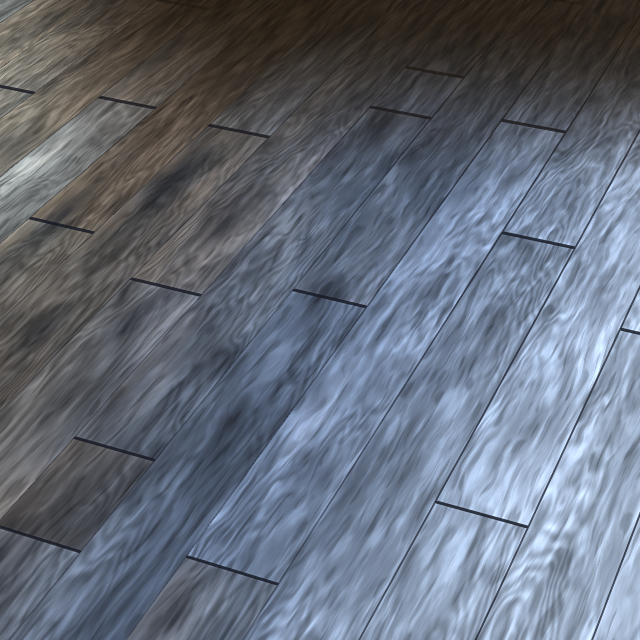
Reproduce this texture procedurally as a three.js fragment shader.

```glsl
// Worn oak floorboards in perspective, lit by a cool sheen from the lower right.
// The canvas is projected onto the floor through two vanishing points; each
// board then gets its own tone, grain, knots and dark gaps.
varying vec2 vUv;

float hash(vec2 p) {
  return fract(sin(dot(p, vec2(41.3, 289.1))) * 4375.85);
}

float noise(vec2 p) {
  vec2 i = floor(p), f = fract(p);
  f = f * f * (3.0 - 2.0 * f);
  return mix(mix(hash(i), hash(i + vec2(1.0, 0.0)), f.x),
             mix(hash(i + vec2(0.0, 1.0)), hash(i + 1.0), f.x), f.y);
}

float fbm(vec2 p) {
  float sum = 0.0, amp = 0.54;
  for (int i = 0; i < 4; i++) {
    sum += amp * noise(p);
    p = p * 2.03 + 7.1;
    amp *= 0.5;
  }
  return sum;
}

// Dark knots, at most one in each stretch of a strip
float knots(float strip, vec2 p, float warp) {
  float dark = 0.0;
  for (int j = -1; j <= 1; j++) {
    vec2 cell = vec2(strip, floor(p.y / 2.2) + float(j));
    float size = 0.45 + 0.75 * hash(cell + 3.7);
    vec2 centre = vec2(0.25 + 0.5 * hash(cell + 1.3),
                       (cell.y + 0.2 + 0.6 * hash(cell + 8.9)) * 2.2);
    vec2 q = (p - centre) / (vec2(0.3, 0.62) * size);
    float r = length(q) + 1.5 * (warp - 0.5);
    float halo = smoothstep(1.3, 0.1, r);
    float core = smoothstep(0.55, 0.1, length(q * vec2(2.0, 1.0)) + warp - 0.5);
    dark += step(0.48, hash(cell + 5.2)) * (0.6 * halo + 0.35 * core);
  }
  return min(dark, 1.0);
}

// Room light falling on the floor: warm left, blue middle, bright right
vec3 floorLight(vec2 uv) {
  float t = uv.x - 0.6 * uv.y;
  vec3 light = mix(vec3(0.38, 0.375, 0.375), vec3(0.37, 0.43, 0.53),
                   smoothstep(-0.25, 0.2, t));
  light = mix(light, vec3(0.74, 0.82, 0.93), smoothstep(0.2, 0.88, t));
  float window = smoothstep(0.24, 0.0, uv.x) * smoothstep(0.4, 0.8, uv.y);
  return light + window * vec3(0.15, 0.18, 0.18);
}

void main() {
  // Floor coordinates: strip number across, distance along
  float depth = 2.12 - vUv.y;
  float across = ((1.729 - vUv.x) / depth - 0.465) / 0.0859;
  float along = (vUv.x + 6.25) / depth;
  float strip = floor(across);
  float u = fract(across);
  float v = along * 3.2;

  // Staggered end joints, with an extra cut where the stagger is greatest
  float sway = sin(1.95 * strip);
  float odd = mod(strip, 2.0);
  float start = mix(1.55 - 0.09 * strip, 0.4 - 0.07 * strip, odd) + 0.25 * sway;
  float run = (along - start) / 2.09;
  float r = fract(run);
  float cut = 0.85 * step(0.95, sway);
  float board = floor(run) * 2.0 + step(cut, r);
  float seed = hash(vec2(strip, board));
  float endGap = min(min(r, 1.0 - r), abs(r - cut))
               * 2.09 * depth / sqrt(1.0 + along * along);
  float sideGap = min(u, 1.0 - u) * 0.075 * depth;

  // Grain: fine fibres, pores and arched growth rings
  vec2 w = vec2(u - 0.5 + 0.6 * (seed - 0.5), v + 37.0 * seed);
  float warp = fbm(vec2(w.x * 2.6, w.y * 0.9) + strip * 5.0);
  float fibre = fbm(vec2((w.x + 0.25 * warp) * 15.0, w.y * 2.4));
  float pores = smoothstep(0.6, 0.85, noise(vec2((w.x + 0.3 * warp) * 26.0, w.y * 4.0)));
  float rings = sin(58.0 * (1.1 * w.x * w.x + 0.2 * w.y + 0.75 * warp));
  float figure = smoothstep(0.38, 0.68, noise(w * vec2(1.6, 0.5) + 9.0));
  float cloud = fbm(vec2(w.x * 2.2, w.y * 0.8) + 21.0);

  // Board colour under the room light
  float left = 1.0 - smoothstep(0.25, 0.75, vUv.x - 0.15 * vUv.y);
  vec3 color = floorLight(vUv);
  color *= 0.86 + 0.27 * seed;
  float brown = left * smoothstep(0.35, 0.85, 0.5 * cloud + 0.5 * hash(vec2(board, strip)));
  color = mix(color, color * vec3(1.02, 0.92, 0.82), brown);
  color *= 1.0 + (0.4 + 0.5 * left) * (cloud - 0.5);
  color *= 1.0 + 0.55 * (fibre - 0.5) - 0.17 * pores;
  color *= 1.0 + 0.11 * figure * rings;
  color += vec3(0.05, 0.06, 0.07) * smoothstep(0.52, 0.75, fibre) * (1.0 - 0.5 * left);

  // Knots and smoky stains, strongest on the left
  float stain = knots(strip, vec2(u, v), warp) * (0.28 + 0.5 * left);
  color = mix(color, vec3(0.13, 0.14, 0.17), stain);

  // Dark gaps with a faint worn edge
  float edge = smoothstep(0.007, 0.002, min(endGap, sideGap));
  color *= 1.0 + 0.07 * edge;
  float side = smoothstep(0.0022, 0.0006, sideGap) * mix(0.72, 0.32, left);
  float end = smoothstep(0.0034, 0.0014, endGap) * 0.85;
  color = mix(color, vec3(0.09, 0.1, 0.14), max(side, end));

  // Brown shadow over the far side of the room
  float shadow = smoothstep(0.68, 1.0, vUv.y + 0.08 * (vUv.x - 0.5))
               * smoothstep(-0.1, 0.35, vUv.x);
  vec3 shade = vec3(0.15, 0.115, 0.075) * (0.6 + 0.8 * fibre);
  color = mix(color, shade, 0.93 * shadow);

  gl_FragColor = vec4(clamp(color, 0.0, 1.0), 1.0);
}
```
